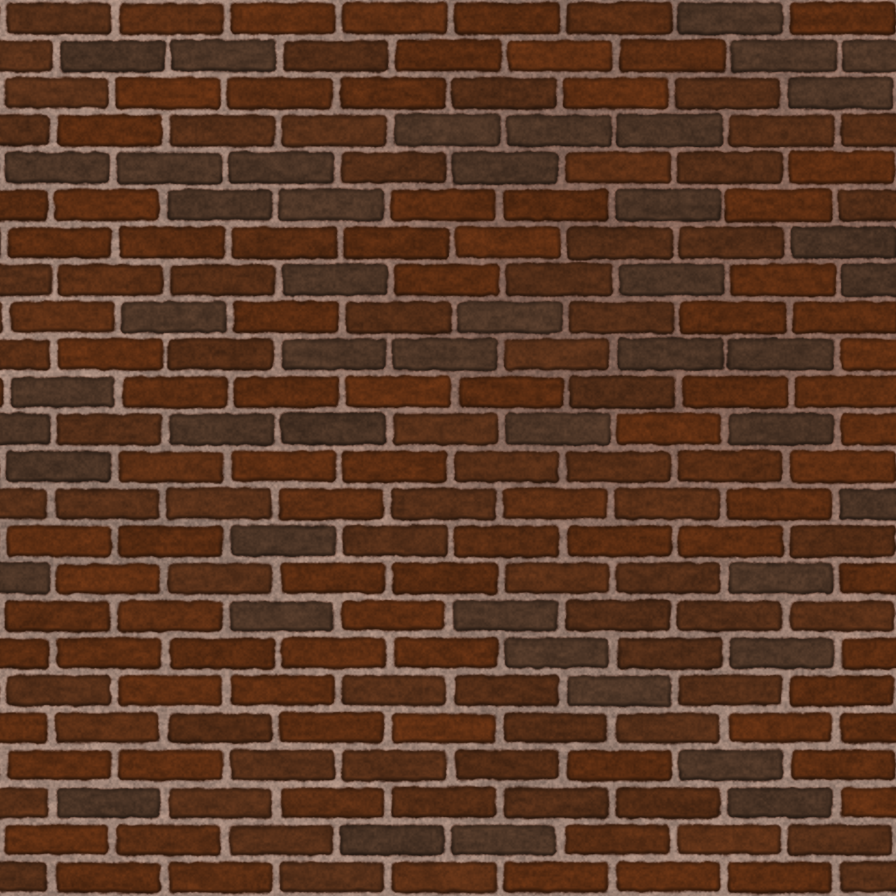
Write a WebGL 2 fragment shader that draws this texture.

```glsl
#version 300 es
precision highp float;
// A worn brick wall in running bond: 8 bricks across, 24 courses up.
// Each brick is a rounded box with noisy edges, a dark rim and its own tint;
// pale gritty mortar fills the joints and grows dirtier at the upper right.
uniform vec2 u_resolution;
out vec4 fragColor;

float hash(vec2 p) {
    vec3 q = fract(vec3(p.xyx) * 0.1031);
    q += dot(q, q.yzx + 33.33);
    return fract((q.x + q.y) * q.z);
}

float noise(vec2 p) {
    vec2 cell = floor(p), f = fract(p);
    f = f * f * (3.0 - 2.0 * f);
    return mix(mix(hash(cell), hash(cell + vec2(1, 0)), f.x),
               mix(hash(cell + vec2(0, 1)), hash(cell + vec2(1, 1)), f.x), f.y);
}

float roundedBox(vec2 p, vec2 halfSize, float radius) {
    vec2 q = abs(p) - halfSize + radius;
    return length(max(q, 0.0)) + min(max(q.x, q.y), 0.0) - radius;
}

void main() {
    vec2 uv = gl_FragCoord.xy / u_resolution;
    vec2 grid = vec2(8, 24);

    // Running bond with a small random slip per course
    vec2 wall = uv * grid;
    float course = floor(wall.y);
    float slip = 0.07 * (hash(vec2(course, 7.0)) - 0.5);
    wall.x += 1.0 - mix(0.47, 0.03, mod(course, 2.0)) + slip;
    vec2 brick = floor(wall);
    vec2 local = (fract(wall) - 0.5) / grid;

    // Noise layers: fine grain, streaks along the brick, broad staining
    float grain = noise(uv * 260.0) * 0.6 + noise(uv * 480.0 + 31.0) * 0.4 - 0.5;
    float streak = noise(uv * vec2(65, 160) + 11.0) - 0.5;
    float stain = noise(uv * 5.0 + 3.0) - 0.5;
    float grime = 1.0 - smoothstep(0.1, 0.5, length((uv - vec2(0.8, 0.68)) * vec2(0.7, 1.0)));

    // Brick outline, slightly shifted and resized, with a ragged edge
    float tint = hash(brick + 19.0);
    float size = hash(brick + 53.0) - 0.5;
    local += (vec2(hash(brick + 71.0), hash(brick + 97.0)) - 0.5) * vec2(0.002, 0.0012);
    vec2 halfSize = vec2(0.0582, 0.0171) + size * 0.001 + grime * 0.0008
                  - 0.0005 * smoothstep(0.55, 0.2, uv.y);
    float edge = roundedBox(local, halfSize, 0.005);
    edge += (noise(uv * 95.0) - 0.5) * 0.0024 + grain * 0.0012;
    float blur = max(0.0013, 0.7 / u_resolution.y);
    float face = 1.0 - smoothstep(-blur, blur, edge);

    // Clay: mostly rust, some brown, some grey, greyer toward the top
    float greyShare = mix(0.16, 0.31, smoothstep(0.3, 0.6, uv.y));
    vec3 clay = mix(vec3(0.355, 0.175, 0.07), vec3(0.325, 0.18, 0.095),
                    smoothstep(0.35, 0.75, hash(brick + 5.0)));
    clay = mix(clay, vec3(0.295, 0.205, 0.148), step(tint, greyShare));
    clay *= 1.0 + 0.12 * (hash(brick + 41.0) - 0.5) + 0.32 * grain + 0.2 * streak;

    // Dark rim, deepest along the lower edge
    float rim = smoothstep(-0.0055, -0.0005, edge);
    float under = smoothstep(0.004, -0.017, local.y);
    clay *= 1.0 - rim * (0.25 + 0.2 * under);

    // Mortar: gritty, paler at the middle of the joint, dulled by grime
    vec3 mortar = mix(vec3(0.44, 0.32, 0.27), vec3(0.6, 0.5, 0.45),
                      smoothstep(-0.0005, 0.0028, edge));
    mortar = mix(mortar, vec3(0.42, 0.28, 0.23), grime * 0.5);
    mortar *= 1.0 + 0.34 * grain + 0.15 * stain + 0.12 * streak;

    fragColor = vec4(mix(mortar, clay, face), 1.0);
}
```
